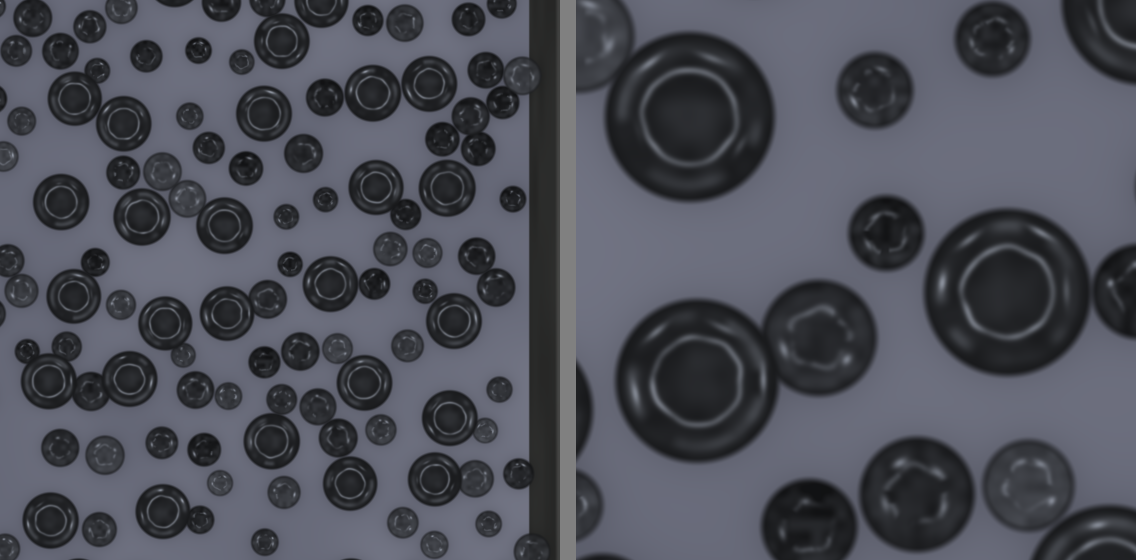
Left, the full canvas; right, a detail of the centre.
Give the GLSL for this pattern, as a Shadertoy shader.

```glsl
#define LARGE_GRID 5.6
#define LARGE_SHARE 0.84
#define LARGE_RADIUS 0.050
#define SMALL_GRID 11.8
#define SMALL_SHARE 0.95
#define SMALL_RADIUS vec2(0.022, 0.035)
#define EDGE_SOFTNESS 0.0028
#define WALL_X 0.945
#define LIQUID_DARK vec3(0.385, 0.395, 0.455)
#define LIQUID_LIGHT vec3(0.455, 0.465, 0.525)
#define WALL_COLOR vec3(0.160, 0.162, 0.158)
#define GLASS_TINT vec3(0.98, 1.02, 1.10)

vec2 hash2(vec2 p) {
    vec3 q = fract(p.xyx * vec3(0.1031, 0.1030, 0.0973));
    q += dot(q, q.yzx + 33.33);
    return fract((q.xx + q.yz) * q.zy);
}

float noise(vec2 p) {
    vec2 i = floor(p), f = fract(p);
    f = f * f * (3.0 - 2.0 * f);
    return mix(mix(hash2(i).x, hash2(i + vec2(1, 0)).x, f.x),
               mix(hash2(i + vec2(0, 1)).x, hash2(i + vec2(1, 1)).x, f.x), f.y);
}

float band(float x, float center, float width) {
    float t = (x - center) / width;
    return exp(-t * t);
}

// Large bubble of a cell: center and radius, radius 0 when absent
vec3 largeBubble(vec2 cell) {
    vec2 center = (cell + 0.5 + 0.64 * (hash2(cell + 71.0) - 0.5)) / LARGE_GRID;
    vec2 h = hash2(cell + 19.0);
    bool present = h.x < LARGE_SHARE && center.x < WALL_X - 0.03;
    return vec3(center, present ? LARGE_RADIUS * (0.96 + 0.06 * h.y) : 0.0);
}

vec2 smallSeed(vec2 cell) {
    float stagger = 0.5 * mod(cell.y, 2.0) - 0.25;
    return cell + 0.5 + vec2(stagger, 0.0) + 0.7 * (hash2(cell + 137.0) - 0.5);
}

// Small bubble: pushed off its neighbours, dropped where a large one sits
vec3 smallBubble(vec2 cell) {
    vec2 h = hash2(cell + 211.0);
    float radius = mix(SMALL_RADIUS.x, SMALL_RADIUS.y, h.y);
    vec2 seed = smallSeed(cell), push = vec2(0.0);
    for (int k = 0; k < 9; k++) {
        if (k == 4) continue;
        vec2 away = seed - smallSeed(cell + vec2(k % 3, k / 3) - 1.0);
        float gap = length(away) + 0.001;
        push += away / gap * max(0.78 - gap, 0.0) * 0.5;
    }
    vec2 center = (seed + clamp(push, -0.3, 0.3)) / SMALL_GRID;
    bool present = h.x < SMALL_SHARE && center.x < WALL_X + 0.008;
    vec2 home = floor(center * LARGE_GRID);
    for (int k = 0; k < 9; k++) {
        vec3 big = largeBubble(home + vec2(k % 3, k / 3) - 1.0);
        if (big.z > 0.0 && distance(center, big.xy) < big.z + 0.65 * radius) present = false;
    }
    return vec3(center, present ? radius : 0.0);
}

// Brightness inside a bubble; q is measured in bubble radii
float glassTone(vec2 q, vec2 seed, bool large) {
    float r = length(q);
    vec2 dir = q / max(r, 0.001);
    float mottle = noise(q * 4.0 + seed * 57.0);
    float around = noise(dir * 2.5 + seed * 31.0);
    float tone;
    if (large) {
        float ring = 0.53 + 0.05 * seed.x + 0.04 * (around - 0.5);
        tone = 0.10 + 0.04 * mottle + 0.045 * (1.0 - smoothstep(0.1, 0.5, r));
        tone += 0.13 * band(r, 0.80, 0.09) * smoothstep(0.2, 0.8, around);
        tone += 0.32 * band(r, ring, 0.045) * mix(0.4, 1.0, noise(dir * 3.0 + seed * 83.0));
    } else {
        float facet = r * (1.0 + 0.07 * cos(5.0 * atan(q.y, q.x) + 6.3 * seed.x));
        tone = mix(0.10, 0.22, seed.y * seed.y) + 0.08 * (mottle - 0.4);
        tone += 0.05 * band(r, 0.72, 0.15) * around;
        tone += 0.14 * band(facet, 0.50, 0.07) * smoothstep(0.25, 0.8, around);
        tone -= 0.035 * smoothstep(0.0, 0.8, q.y);
    }
    // Glints, mostly on the upper half, stretched along the rim
    for (int k = 0; k < 4; k++) {
        vec2 h = hash2(seed * 91.0 + float(k) * 7.3);
        float angle = -0.3 + 1.2 * float(k) + 0.9 * (h.x - 0.5);
        vec2 axis = vec2(cos(angle), sin(angle));
        float reach = large ? 0.60 + 0.22 * h.y : 0.45 + 0.2 * h.y;
        float across = band(dot(q, axis), reach, large ? 0.045 : 0.075);
        float along = band(dot(q, vec2(-axis.y, axis.x)), 0.0, 0.09 + 0.09 * h.x);
        tone += (large ? 0.34 : 0.38) * h.y * across * along;
    }
    return max(mix(tone, 0.09, 0.7 * smoothstep(0.82, 1.0, r)), 0.06);
}

vec3 paintBubble(vec3 color, vec2 p, vec3 bubble, vec2 seed, bool large) {
    if (bubble.z <= 0.0) return color;
    vec2 offset = p - bubble.xy;
    float d = length(offset) - bubble.z;
    color *= 1.0 - 0.10 * exp(-max(d, 0.0) / 0.010);
    float cover = 1.0 - smoothstep(-EDGE_SOFTNESS, EDGE_SOFTNESS, d);
    float opacity = large ? 0.99 : mix(0.98, 0.86, seed.y);
    if (cover <= 0.0) return color;
    return mix(color, glassTone(offset / bubble.z, seed, large) * GLASS_TINT, cover * opacity);
}

void mainImage(out vec4 fragColor, in vec2 fragCoord) {
    vec2 p = fragCoord / iResolution.y;
    // Cloudy liquid and the dark wall on the right
    float cloud = 0.65 * noise(p * 4.0 + 3.0) + 0.35 * noise(p * 9.0 + 8.0);
    vec3 color = mix(LIQUID_DARK, LIQUID_LIGHT, clamp(cloud + 0.25 * (p.x - p.y) + 0.05, 0.0, 1.0));
    vec3 wall = WALL_COLOR * (0.9 + 0.2 * noise(p * vec2(90.0, 6.0)));
    wall += 0.10 * smoothstep(0.990, 0.998, p.x);
    color = mix(color, wall, smoothstep(-0.002, 0.002, p.x - WALL_X));

    for (int k = 0; k < 9; k++) {
        vec2 cell = floor(p * SMALL_GRID) + vec2(k % 3, k / 3) - 1.0;
        color = paintBubble(color, p, smallBubble(cell), hash2(cell + 307.0), false);
    }
    for (int k = 0; k < 9; k++) {
        vec2 cell = floor(p * LARGE_GRID) + vec2(k % 3, k / 3) - 1.0;
        color = paintBubble(color, p, largeBubble(cell), hash2(cell + 401.0), true);
    }
    fragColor = vec4(color, 1.0);
}
```
